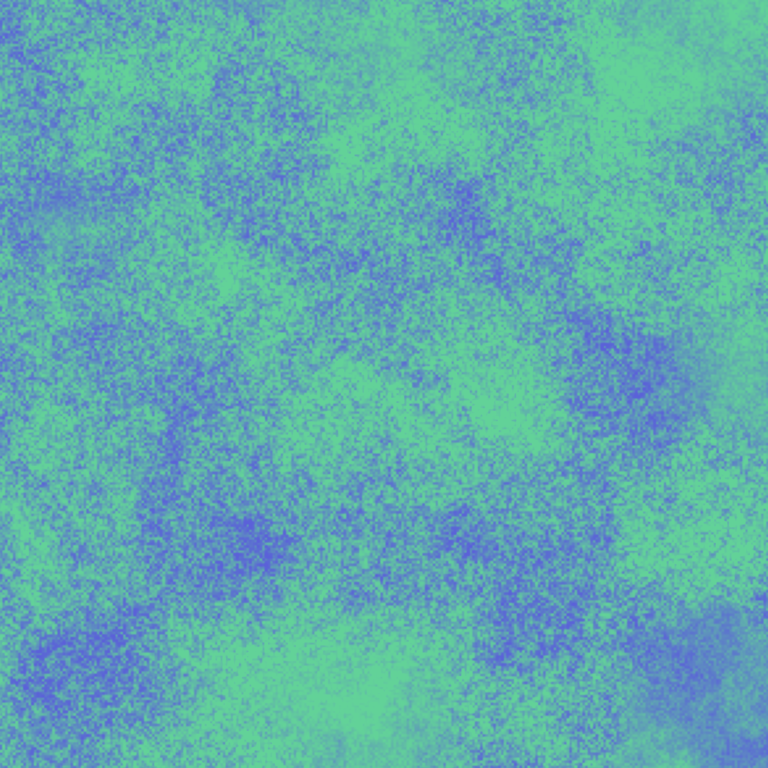
Write a WebGL 2 fragment shader that draws this texture.

```glsl
#version 300 es
precision highp float;
// Mottled green and blue cloud texture with fine woven grain.

uniform vec2 u_resolution;
out vec4 fragColor;

const vec3 GREEN = vec3(0.384, 0.825, 0.597);
const vec3 BLUE = vec3(0.355, 0.380, 0.850);

const float BLUE_BIAS = 0.355;      // mean position between green and blue
const float BLOTCH_SCALE = 5.5;     // largest blotches per canvas side
const float BLOTCH_GAIN = 0.72;
const float BLOTCH_STRENGTH = 1.2;
const int BLOTCH_OCTAVES = 5;
const float WARP_SCALE = 10.0;
const float WARP_AMOUNT = 0.10;
const float GRAIN_SCALE = 140.0;    // coarse grain cells per canvas side
const float GRAIN_RATIO = 2.09;
const float GRAIN_STRENGTH = 0.86;
const float CALM_SCALE = 5.0;       // patches with little grain
const float CALM_GRAIN = 0.45;

// Integer hash of a lattice cell, 0 to 1
float hash(vec2 cell) {
    uvec2 q = uvec2(ivec2(cell)) * uvec2(1597u, 3571u);
    uint h = (q.x ^ (q.y << 7)) + q.y * 7919u;
    h = (h ^ (h >> 16)) * 0x7feb352du;
    h = (h ^ (h >> 15)) * 0x846ca68bu;
    h ^= h >> 16;
    return float(h >> 8) / 16777216.0;
}

float valueNoise(vec2 p) {
    vec2 cell = floor(p);
    vec2 f = fract(p);
    f = f * f * (3.0 - 2.0 * f);
    float low = mix(hash(cell), hash(cell + vec2(1.0, 0.0)), f.x);
    float high = mix(hash(cell + vec2(0.0, 1.0)), hash(cell + vec2(1.0)), f.x);
    return mix(low, high, f.y);
}

// Layered noise, normalised to 0..1
float fractalNoise(vec2 p, int octaves, float gain) {
    float total = 0.0;
    float weight = 0.0;
    float amplitude = 1.0;
    for (int i = 0; i < octaves; i++) {
        total += amplitude * valueNoise(p);
        weight += amplitude;
        amplitude *= gain;
        p = p * 2.03 + vec2(17.3, 41.7);
    }
    return total / weight;
}

// Two lattice layers of fine grain, centred on zero
float fineGrain(vec2 p) {
    float coarse = valueNoise(p * GRAIN_SCALE + 301.2);
    float fine = valueNoise(p * GRAIN_SCALE * GRAIN_RATIO + 733.6);
    return (0.6 * coarse + fine) / 1.6 - 0.5;
}

void main() {
    vec2 p = gl_FragCoord.xy / min(u_resolution.x, u_resolution.y);

    // Ragged blotches from warped layered noise
    vec2 warp = vec2(fractalNoise(p * WARP_SCALE + 53.1, 4, 0.65),
                     fractalNoise(p * WARP_SCALE + 97.8, 4, 0.65)) - 0.5;
    vec2 warped = p + WARP_AMOUNT * warp;
    float blotch = fractalNoise(warped * BLOTCH_SCALE + 11.4,
                                BLOTCH_OCTAVES, BLOTCH_GAIN) - 0.5;

    // Grain fades in scattered patches toward the border
    vec2 fromCentre = abs(p - 0.5);
    float border = smoothstep(0.28, 0.45, max(fromCentre.x, fromCentre.y));
    float calm = border * smoothstep(0.5, 0.7, valueNoise(warped * CALM_SCALE + 201.5));
    float grain = fineGrain(p) * mix(1.0, CALM_GRAIN, calm);

    // Soft ramp between the two colours
    float level = BLUE_BIAS + BLOTCH_STRENGTH * blotch + GRAIN_STRENGTH * grain;
    fragColor = vec4(mix(GREEN, BLUE, smoothstep(0.0, 1.0, level)), 1.0);
}
```
